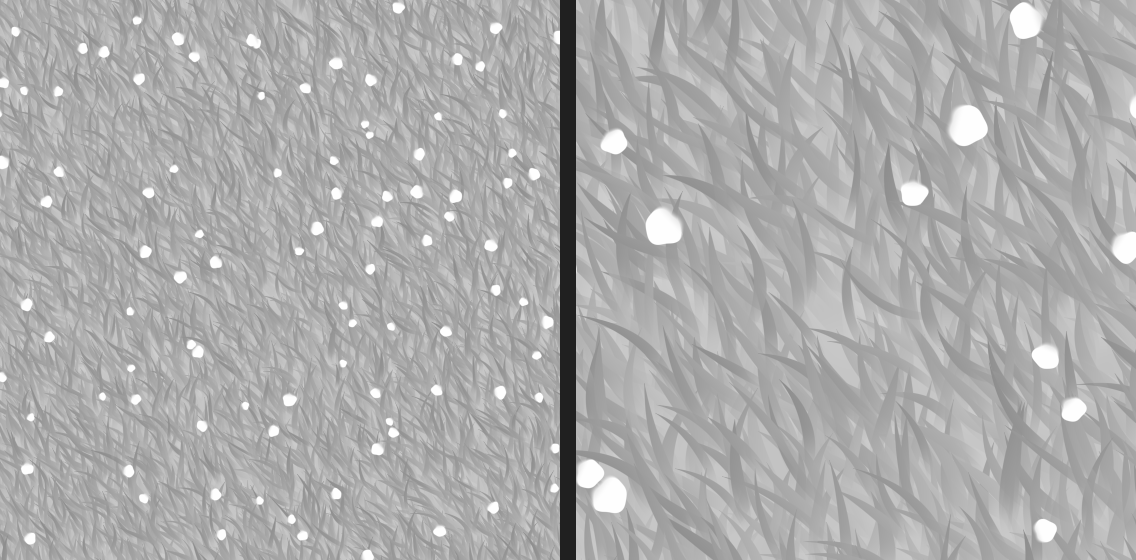
Left, the full canvas; right, a detail of the centre.
This texture is drawn by a Shadertoy shader. Its source:

```glsl
#define BLADE_LAYERS 17
#define BLADE_CELLS 22.0
#define BLADE_LENGTH vec2(0.050, 0.086)
#define BLADE_HALF_WIDTH vec2(0.0024, 0.0042)
#define LEAN_RANGE vec2(-0.22, 1.15)
#define LIGHT_TONE 0.775
#define DARK_TONE 0.610
#define TONE_SPREAD 0.075
#define BUD_CELLS 13.0
#define BUD_DENSITY 0.50
#define BUD_RADIUS vec2(0.0070, 0.0125)

vec4 hash4(vec2 p) {
    vec4 q = fract(p.xyxy * vec4(0.1031, 0.1030, 0.0973, 0.1099));
    q += dot(q, q.wzxy + 33.33);
    return fract((q.xxyz + q.yzzw) * q.zywx);
}

float cornerSlope(vec2 cell, vec2 offset) {
    return dot(hash4(cell).xy * 2.0 - 1.0, offset);
}

float gradientNoise(vec2 p) {
    vec2 i = floor(p), f = fract(p);
    vec2 u = f * f * f * (f * (f * 6.0 - 15.0) + 10.0);
    vec2 e = vec2(1.0, 0.0);
    return mix(mix(cornerSlope(i, f), cornerSlope(i + e, f - e), u.x),
               mix(cornerSlope(i + e.yx, f - e.yx), cornerSlope(i + 1.0, f - 1.0), u.x), u.y);
}

// Tapered, bent blade: x = coverage, y = position from root to tip, z = side
vec3 blade(vec2 p, float lean, float bend, float len, float halfWidth, float aa) {
    vec2 up = vec2(-sin(lean), cos(lean));
    float t = dot(p, up) / len + 0.5;
    float side = dot(p, vec2(up.y, -up.x)) - bend * len * ((t - 0.5) * (t - 0.5) - 0.08);
    float along = clamp(t, 0.0, 1.0);
    float w = halfWidth * 2.6 * sqrt(along) * (1.0 - along);
    float cover = 1.0 - smoothstep(-aa, aa, abs(side) - w);
    cover *= smoothstep(0.0, 0.5, t) * step(t, 1.0);
    return vec3(cover, along, clamp(side / halfWidth, -1.0, 1.0));
}

// Overlapping blades, pale and broad below, dark and narrow on top
float grass(vec2 uv, float aa) {
    float tone = LIGHT_TONE + 0.04 * gradientNoise(uv * 30.0);
    float sway = 0.35 * gradientNoise(uv * 5.0);
    for (int k = 0; k < BLADE_LAYERS; k++) {
        float height = float(k) / float(BLADE_LAYERS - 1);
        vec2 shift = hash4(vec2(float(k), 71.0)).xy;
        vec2 g = uv * BLADE_CELLS + shift;
        vec2 home = floor(g);
        for (int n = 0; n < 9; n++) {
            vec2 cell = home + vec2(float(n % 3), float(n / 3)) - 1.0;
            vec2 seed = cell + float(k) * vec2(37.0, 53.0);
            vec4 place = hash4(seed);
            vec4 form = hash4(seed + 211.5);
            vec2 p = (g - cell - place.xy) / BLADE_CELLS;
            float lean = mix(LEAN_RANGE.x, LEAN_RANGE.y, place.z) + sway;
            float len = mix(BLADE_LENGTH.x, BLADE_LENGTH.y, place.w);
            float halfWidth = mix(BLADE_HALF_WIDTH.x, BLADE_HALF_WIDTH.y, form.x);
            halfWidth *= mix(1.5, 1.0, height);
            vec3 b = blade(p, lean, form.y * 1.3 - 0.65, len, halfWidth, aa);
            float shade = mix(LIGHT_TONE, DARK_TONE, height) + TONE_SPREAD * (form.z - 0.5);
            shade += 0.012 * b.z - 0.06 * (b.y - 0.5);
            tone = mix(tone, shade, b.x);
        }
    }
    return tone;
}

// Scattered white buds, lumpy, with one soft shaded side
float addBuds(float tone, vec2 uv, float aa) {
    vec2 g = uv * BUD_CELLS;
    vec2 home = floor(g);
    for (int n = 0; n < 9; n++) {
        vec2 cell = home + vec2(float(n % 3), float(n / 3)) - 1.0;
        vec4 place = hash4(cell + 503.0);
        vec4 form = hash4(cell + 907.0);
        if (place.z > BUD_DENSITY) continue;
        vec2 p = (g - cell - place.xy) / BUD_CELLS;
        float radius = mix(BUD_RADIUS.x, BUD_RADIUS.y, form.x);
        float angle = atan(p.y, p.x);
        float lump = 1.0 + 0.06 * cos(3.0 * angle + 6.28 * form.y) + 0.04 * cos(5.0 * angle + 6.28 * form.z);
        float turn = mix(0.3, 3.6, form.w);
        float shadeSide = dot(p, vec2(cos(turn), sin(turn))) / radius;
        float soft = aa + radius * 0.35 * smoothstep(0.0, 0.9, shadeSide);
        float cover = 1.0 - smoothstep(-soft, aa, length(p) - radius * lump);
        float white = 0.995 - 0.13 * smoothstep(0.25, 1.0, shadeSide);
        tone = mix(tone, white, cover);
    }
    return tone;
}

void mainImage(out vec4 fragColor, in vec2 fragCoord) {
    vec2 uv = fragCoord / iResolution.y;
    float aa = 0.75 / iResolution.y;
    float tone = addBuds(grass(uv, aa), uv, aa);
    fragColor = vec4(vec3(tone), 1.0);
}
```
